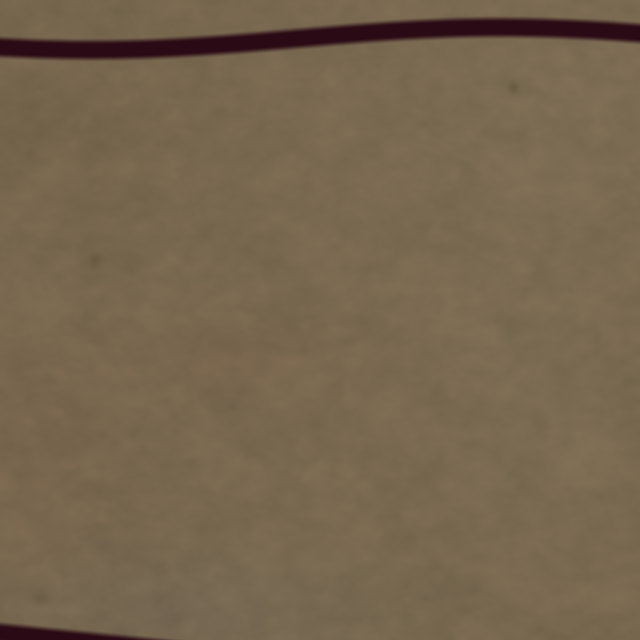
A WebGL 1 fragment shader for this texture:

```glsl
precision highp float;
uniform vec2 u_resolution;

float hash(vec2 p) {
  vec3 q = fract(p.xyx * 0.1031);
  q += dot(q, q.yzx + 33.33);
  return fract((q.x + q.y) * q.z);
}

float valueNoise(vec2 p) {
  vec2 cell = floor(p);
  vec2 f = fract(p);
  f = f * f * (3.0 - 2.0 * f);
  float low = mix(hash(cell), hash(cell + vec2(1.0, 0.0)), f.x);
  float high = mix(hash(cell + vec2(0.0, 1.0)), hash(cell + vec2(1.0)), f.x);
  return mix(low, high, f.y);
}

// Centred fractal noise, rotated between octaves to hide the grid
float paperGrain(vec2 p) {
  float sum = 0.0;
  float amplitude = 0.5;
  for (int i = 0; i < 4; i++) {
    sum += amplitude * (valueNoise(p) - 0.5);
    p = mat2(1.6, 1.2, -1.2, 1.6) * p + 17.3;
    amplitude *= 0.85;
  }
  return sum;
}

float softSpot(vec2 uv, vec2 center, vec2 radius) {
  vec2 d = (uv - center) / radius;
  return exp(-dot(d, d));
}

// Coverage of a soft-edged band around a curve, given its height and slope
float inkBand(float y, float curveY, float slope) {
  float dist = abs(y - curveY) / sqrt(1.0 + slope * slope);
  return 1.0 - smoothstep(0.0085, 0.0195, dist);
}

void main() {
  vec2 uv = gl_FragCoord.xy / u_resolution;

  // Mottled paper, slightly stretched sideways
  float grain = paperGrain(uv * vec2(11.0, 15.0) + 4.0);
  float mottle = valueNoise(uv * vec2(44.0, 62.0) + 9.0) - 0.5;
  vec3 color = vec3(0.472, 0.408, 0.311);
  color *= 1.0 + 0.085 * grain + 0.04 * mottle;

  // Broad light, warm and grey stains
  color += 0.016 * softSpot(uv, vec2(0.88, 0.82), vec2(0.3, 0.25));
  color += 0.012 * softSpot(uv, vec2(0.83, 0.33), vec2(0.16, 0.2));
  color -= 0.012 * softSpot(uv, vec2(0.08, 0.78), vec2(0.2, 0.16));
  color += vec3(0.012, -0.002, 0.0) * softSpot(uv, vec2(0.35, 0.44), vec2(0.18, 0.07));
  color += vec3(0.0, -0.012, -0.008) * softSpot(uv, vec2(0.05, 0.3), vec2(0.15, 0.2));
  color += vec3(-0.012, -0.004, 0.01) * softSpot(uv, vec2(0.3, 0.04), vec2(0.25, 0.08));

  // Small dark flecks
  float fleck = softSpot(uv, vec2(0.803, 0.863), vec2(0.008, 0.009));
  fleck += 0.9 * softSpot(uv, vec2(0.15, 0.594), vec2(0.011, 0.012));
  fleck += 0.4 * softSpot(uv, vec2(0.361, 0.364), vec2(0.009));
  fleck += 0.7 * softSpot(uv, vec2(0.064, 0.065), vec2(0.012, 0.01));
  fleck += 0.4 * softSpot(uv, vec2(0.1, 0.101), vec2(0.009));
  color *= 1.0 - 0.14 * fleck;

  // Wavy upper band and the sloping band in the lower corner
  float phase = 4.92 * (uv.x - 0.143);
  float ink = inkBand(uv.y, 0.9395 - 0.0176 * cos(phase), 0.0866 * sin(phase));
  ink = max(ink, inkBand(uv.y, 0.011 - 0.1 * uv.x, -0.1));
  color = mix(color, vec3(0.165, 0.042, 0.082), ink);

  gl_FragColor = vec4(color, 1.0);
}
```
